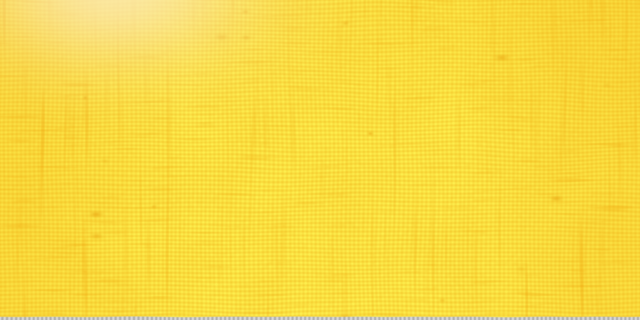
Give the GLSL for this texture, as a Shadertoy shader.

```glsl
// Sunlit yellow linen: a fine plain weave with slubs, flecks, a pale glow and a grey hem.

const vec2 THREADS = vec2(146.0, 76.0);   // repeats across and down
const vec3 GAP_COLOR  = vec3(0.955, 0.775, 0.165);
const vec3 YARN_COLOR = vec3(0.990, 0.920, 0.290);
const vec3 SLUB_COLOR = vec3(0.950, 0.690, 0.090);
const vec3 GLOW_COLOR = vec3(0.985, 0.915, 0.700);
const vec3 HEM_COLOR  = vec3(0.750, 0.750, 0.760);
const int FLECKS = 16;

vec2 hash2(vec2 p) {
    vec3 q = fract(vec3(p.xyx) * vec3(0.1031, 0.1030, 0.0973));
    q += dot(q, q.yzx + 33.33);
    return fract((q.xx + q.yz) * q.zy);
}

float cornerSlope(vec2 cell, vec2 corner, vec2 f) {
    return dot(hash2(cell + corner) * 2.0 - 1.0, f - corner);
}

// Gradient noise, roughly -0.7 to 0.7
float gradientNoise(vec2 p) {
    vec2 cell = floor(p), f = fract(p);
    vec2 u = f * f * f * (f * (f * 6.0 - 15.0) + 10.0);
    float low = mix(cornerSlope(cell, vec2(0, 0), f), cornerSlope(cell, vec2(1, 0), f), u.x);
    float high = mix(cornerSlope(cell, vec2(0, 1), f), cornerSlope(cell, vec2(1, 1), f), u.x);
    return mix(low, high, u.y);
}

// Thread coordinates, gently bent so that the rows and columns wander
vec2 threadCoords(vec2 p) {
    vec2 bend = vec2(gradientNoise(p * vec2(5.0, 3.0)),
                     gradientNoise(p * vec2(3.0, 5.0) + 19.0));
    return p * THREADS * vec2(0.5, 1.0) + bend * vec2(0.8, 1.2);
}

// Height of the weave: rounded knots, with deeper gaps between the rows
float weaveHeight(vec2 t) {
    vec2 ridge = 0.5 - 0.5 * cos(6.2831853 * t);
    vec2 id = floor(t);
    float overUnder = mod(id.x + id.y, 2.0) - 0.5;
    float knot = 0.58 * ridge.y + 0.42 * ridge.x + 0.10 * overUnder * ridge.x * ridge.y;
    float visible = 1.0 - smoothstep(0.4, 1.0, max(fwidth(t.x), fwidth(t.y)));
    return mix(0.5, knot, visible);
}

// Thick and thin yarns, as long streaks in both directions
float slubs(vec2 p) {
    float warp = gradientNoise(p * vec2(58.0, 2.5) + 7.0);
    float weft = gradientNoise(p * vec2(7.0, 70.0) + 41.0);
    return smoothstep(0.10, 0.60, warp) + 0.8 * smoothstep(0.12, 0.60, weft);
}

// Small scattered knots in the yarn
float flecks(vec2 p) {
    float amount = 0.0;
    for (int i = 0; i < FLECKS; i++) {
        vec2 seed = vec2(float(i) * 7.0 + 3.0, 11.0);
        vec2 center = hash2(seed) * vec2(2.0, 1.0);
        vec2 style = hash2(seed + 50.0);
        vec2 size = mix(vec2(0.006, 0.005), vec2(0.018, 0.009), style.x);
        vec2 d = (p - center) / size;
        amount += mix(0.25, 0.7, style.y) * exp(-dot(d, d));
    }
    return min(amount, 1.0);
}

// Soft light falling in from the upper left
float glow(vec2 p) {
    vec2 d = (p - vec2(0.36, 1.04)) / vec2(0.42, 0.24);
    return exp(-dot(d, d));
}

void mainImage(out vec4 fragColor, in vec2 fragCoord) {
    vec2 p = fragCoord / iResolution.xy * vec2(2.0, 1.0);
    vec2 t = threadCoords(p);

    // Weave, with each knot a little lighter or darker
    float height = weaveHeight(t);
    float mottling = 0.14 * gradientNoise(t * 0.8) + 0.16 * gradientNoise(p * 6.0 + 3.0);
    vec3 color = mix(GAP_COLOR, YARN_COLOR, clamp(height * 0.75 + 0.30 + mottling, 0.0, 1.1));

    // Deeper tone toward the sides and the top
    float side = smoothstep(0.35, 1.0, abs(p.x - 1.0));
    float shade = 0.20 * side + 0.10 * smoothstep(0.5, 1.0, p.y);
    color = mix(color, SLUB_COLOR, shade);

    // Wear
    color = mix(color, SLUB_COLOR, slubs(p) * (0.26 + 0.18 * side));
    color = mix(color, SLUB_COLOR * 0.97, flecks(p));

    // Light
    color = mix(color, GLOW_COLOR, 0.85 * glow(p));

    // Grey hem with pale stitches along the lower edge
    float soft = 1.0 / iResolution.y;
    float stitch = 0.5 + 0.5 * cos(6.2831853 * t.x);
    vec3 hem = HEM_COLOR + 0.16 * (stitch - 0.4);
    float hemTop = 0.010 + 0.003 * gradientNoise(vec2(p.x * 6.0, 5.0));
    color = mix(hem, color, smoothstep(hemTop - soft, hemTop + soft, p.y));

    fragColor = vec4(clamp(color, 0.0, 1.0), 1.0);
}
```
